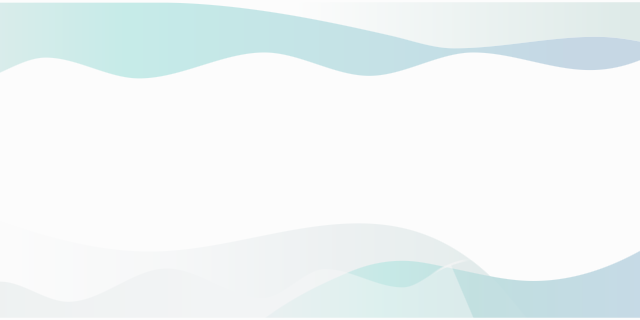
Give the GLSL for this background, as a Shadertoy shader.

```glsl
// Pale backdrop framed by soft translucent waves along the top and bottom.
// Each wave edge is a chain of cubic arcs through (x, height, slope) knots;
// layers are filled with horizontal colour ramps and blended in order.

const vec3 PAPER = vec3(0.988);
const vec3 END = vec3(0.0);   // marks unused knots

// Cubic arc between two knots.
float arc(vec3 a, vec3 b, float x) {
    float w = b.x - a.x;
    float t = clamp((x - a.x) / w, 0.0, 1.0);
    float s = 1.0 - t;
    return mix(a.y, b.y, t * t * (3.0 - 2.0 * t))
         + w * t * s * (a.z * s - b.z * t);
}

// Height of a wave edge at x.
float wave(float x, vec3 knots[8]) {
    float height = knots[0].y;
    for (int i = 0; i < 7; i++) {
        if (knots[i + 1].x > knots[i].x && x >= knots[i].x)
            height = arc(knots[i], knots[i + 1], x);
    }
    return height;
}

// Antialiased coverage of the positive side of a distance.
float cover(float d) {
    return clamp(0.5 + d / max(fwidth(d), 1e-4), 0.0, 1.0);
}

// Four-colour ramp along x with the given stops.
vec3 ramp(float x, vec4 stops, vec3 a, vec3 b, vec3 c, vec3 d) {
    vec3 t = clamp((x - stops.xyz) / (stops.yzw - stops.xyz), 0.0, 1.0);
    return mix(mix(mix(a, b, t.x), c, t.y), d, t.z);
}

// Top ribbon and the pale wedge above it.
vec3 topWaves(vec3 col, vec2 p) {
    float crest = wave(p.x, vec3[8](
        vec3(52.1, 99.2, -0.02), vec3(122.4, 88.8, -0.23), vec3(141.9, 84.9, 0.0),
        vec3(186.2, 88.5, 0.0), vec3(200.0, 87.0, -0.2), END, END, END));
    float trough = wave(p.x, vec3[8](
        vec3(0.0, 77.3, 0.45), vec3(14.3, 82.0, 0.0), vec3(43.5, 75.5, 0.0),
        vec3(82.6, 83.6, 0.0), vec3(115.4, 76.3, 0.0), vec3(147.9, 83.6, 0.0),
        vec3(184.4, 78.1, 0.0), vec3(200.0, 81.2, 0.4)));
    vec3 wedge = mix(PAPER, vec3(0.87, 0.918, 0.91), clamp((p.x - 92.0) / 104.0, 0.0, 1.0));
    vec3 ribbon = ramp(p.x, vec4(0.0, 40.0, 138.0, 180.0),
        vec3(0.85, 0.925, 0.92), vec3(0.775, 0.922, 0.91),
        vec3(0.77, 0.873, 0.9), vec3(0.775, 0.842, 0.895));
    col = mix(col, wedge, cover(p.y - crest));
    return mix(col, ribbon, cover(p.y - trough) * cover(crest - p.y));
}

// Pale hill, teal-to-blue swell and translucent veil.
vec3 bottomWaves(vec3 col, vec2 p) {
    float hillEdge = wave(p.x, vec3[8](
        vec3(0.0, 31.0, -0.35), vec3(46.9, 21.4, 0.0), vec3(112.0, 30.2, 0.0),
        vec3(153.6, 13.3, -0.95), vec3(165.0, 0.0, -1.25), END, END, END));
    float swellEdge = wave(p.x, vec3[8](
        vec3(82.0, 0.0, 0.75), vec3(109.4, 15.1, 0.42), vec3(125.8, 18.5, 0.0),
        vec3(141.4, 16.1, -0.2), vec3(166.7, 12.2, 0.0), vec3(200.0, 21.6, 0.55),
        END, END));
    float veilEdge = wave(p.x, vec3[8](
        vec3(0.0, 12.0, 0.0), vec3(21.4, 5.7, 0.0), vec3(52.1, 16.1, 0.0),
        vec3(82.0, 6.8, 0.0), vec3(101.6, 15.9, 0.0), vec3(125.8, 10.2, 0.0),
        vec3(139.3, 16.7, 0.4), vec3(147.1, 18.7, 0.0)));

    float hill = cover(hillEdge - p.y);
    float swell = cover(swellEdge - p.y);
    float veil = cover(veilEdge - p.y);
    float leftOfCut = cover(141.4 + 0.424 * (16.1 - p.y) - p.x);

    vec3 hillColor = ramp(p.x, vec4(0.0, 52.0, 104.0, 148.0),
        vec3(0.985), vec3(0.965, 0.97, 0.972),
        vec3(0.928, 0.943, 0.947), vec3(0.9, 0.93, 0.928));
    vec3 swellColor = ramp(p.x, vec4(84.0, 120.0, 148.0, 198.0),
        vec3(0.87, 0.915, 0.92), vec3(0.765, 0.912, 0.9),
        vec3(0.75, 0.873, 0.875), vec3(0.775, 0.855, 0.9));
    vec3 veilColor = ramp(p.x, vec4(0.0, 52.0, 84.0, 110.0),
        vec3(0.87, 0.9, 0.9), vec3(0.925, 0.935, 0.94),
        vec3(0.96, 0.965, 0.97), vec3(0.97));

    col = mix(col, hillColor, hill);
    col = mix(col, vec3(0.87, 0.91, 0.91), 0.4 * veil * hill * (1.0 - leftOfCut));
    col = mix(col, swellColor, swell);
    col = mix(col, hillColor, 0.08 * swell * hill);
    col = mix(col, veilColor, 0.45 * veil * leftOfCut);

    // Thin highlight where the veil leaves the swell.
    float span = smoothstep(134.0, 139.0, p.x) * (1.0 - smoothstep(143.0, 147.5, p.x));
    float streak = cover(0.35 - abs(p.y - veilEdge));
    return mix(col, vec3(0.96), 0.7 * span * streak);
}

void mainImage(out vec4 fragColor, in vec2 fragCoord) {
    // Canvas spans 200 by 100 units.
    vec2 p = fragCoord / iResolution.xy * vec2(200.0, 100.0);
    vec3 col = bottomWaves(topWaves(PAPER, p), p);

    // Thin paper margins at the top and bottom.
    float inside = cover(99.3 - p.y) * cover(p.y - 0.7);
    fragColor = vec4(mix(PAPER, col, inside), 1.0);
}
```
